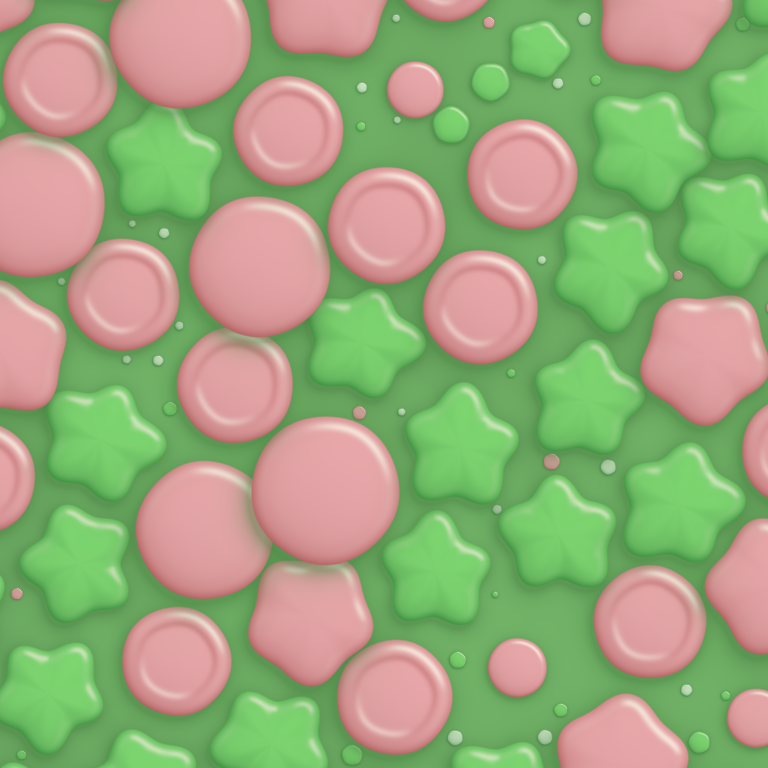
This pattern is drawn by a WebGL 2 fragment shader. Its source:

```glsl
#version 300 es
precision highp float;
// Glossy candy drops on a green sheet: domes, dished discs and wavy stars sit on a
// jittered, turned brick lattice; small beads fill whatever gaps are left over.
// Every drop is a polar distance field, shaded by depth from its edge.
uniform vec2 u_resolution;
out vec4 fragColor;

const vec3 SHEET       = vec3(0.44, 0.69, 0.40);
const vec3 SHEET_SHADE = vec3(0.27, 0.49, 0.25);
const vec3 PINK        = vec3(0.89, 0.64, 0.65);
const vec3 PINK_SHADE  = vec3(0.70, 0.37, 0.37);
const vec3 GREEN       = vec3(0.48, 0.82, 0.43);
const vec3 GREEN_SHADE = vec3(0.24, 0.56, 0.25);
const vec3 PALE        = vec3(0.78, 0.88, 0.75);
const vec3 GLOSS       = vec3(0.97, 0.93, 0.88);
const vec2 LIGHT       = vec2(0.55, 0.835);   // direction towards the light
const vec2 CELL        = vec2(0.173, 0.152);  // lattice of the large drops
const float TURN       = 0.30;                // lattice rotation
const float JITTER     = 0.026;
const float BEAD_CELL  = 0.062;
const float PINK_SHARE = 0.52;
const float SOFTNESS   = 0.0014;

struct Drop { vec2 center; float radius, wobble, phase, dish; vec3 tint, shade; };

float hash(vec2 p) { return fract(sin(dot(p, vec2(127.1, 311.7))) * 43758.5453); }

float noise(vec2 p) {
    vec2 i = floor(p), f = smoothstep(0.0, 1.0, fract(p));
    return mix(mix(hash(i), hash(i + vec2(1, 0)), f.x),
               mix(hash(i + vec2(0, 1)), hash(i + vec2(1, 1)), f.x), f.y);
}

mat2 rotation(float a) { return mat2(cos(a), sin(a), -sin(a), cos(a)); }

// Lattice cell around a point; odd rows are shifted by half a cell.
vec2 cellOf(vec2 p, float rowStep) {
    vec2 q = rotation(-TURN) * p / CELL;
    float row = floor(q.y) + rowStep;
    return vec2(floor(q.x - 0.5 * mod(row, 2.0)), row);
}

Drop largeDrop(vec2 cell) {
    vec2 shift = vec2(hash(cell + 3.7), hash(cell + 8.1)) - 0.5;
    vec2 c = (cell + vec2(0.5 + 0.5 * mod(cell.y, 2.0), 0.5)) * CELL + shift * JITTER;
    float kind = hash(cell + 21.3);
    Drop d = Drop(rotation(TURN) * c, 0.071, 0.13, 6.283 * hash(cell + 14.2), 0.0, GREEN, GREEN_SHADE);
    if (hash(cell + 31.9) < PINK_SHARE) {
        d.tint = PINK;
        d.shade = PINK_SHADE;
        d.radius = kind < 0.27 ? 0.093 : kind < 0.65 ? 0.073 : 0.083;
        d.wobble = kind < 0.65 ? 0.008 : 0.075;
        d.dish = kind >= 0.27 && kind < 0.65 ? 1.0 : 0.0;
    }
    if (hash(cell + 47.5) < 0.08) { d.radius = 0.038; d.wobble *= 0.5; d.dish = 0.0; }
    d.radius *= mix(0.95, 1.05, hash(cell + 5.9));
    return d;
}

// Room left between a point and the large drops.
float clearance(vec2 p) {
    float room = 1.0;
    for (int k = 0; k < 9; k++) {
        Drop d = largeDrop(cellOf(p, float(k / 3 - 1)) + vec2(k % 3 - 1, 0));
        room = min(room, length(p - d.center) - d.radius * (1.0 + 0.8 * d.wobble));
    }
    return room;
}

// Signed distance in x, outward direction in yz.
vec3 outline(vec2 v, Drop d) {
    float len = max(length(v), 1e-5), a = atan(v.y, v.x), t = d.phase;
    vec3 turns = vec3(5.0 * a + t, 2.0 * a + 3.0 * t, 3.0 * a - t);
    float r = d.radius * (1.0 + d.wobble * dot(vec3(1.0, 0.35, 0.25), cos(turns)));
    float dr = -d.radius * d.wobble * dot(vec3(5.0, 0.7, 0.75), sin(turns));
    vec2 radial = v / len;
    vec2 g = radial - vec2(-radial.y, radial.x) * dr / max(len, 0.5 * d.radius);
    return vec3((len - r) / length(g), normalize(g));
}

float band(float x, float center, float width) { float t = (x - center) / width; return exp(-t * t); }

vec3 paintDrop(vec3 under, vec2 p, Drop d) {
    vec2 v = p - d.center;
    if (length(v) > 1.25 * d.radius + 0.06) return under;
    float s = clamp(d.radius / 0.075, 0.12, 1.2);
    // soft shadow, falling away from the light
    float gap = max(outline(v + LIGHT * 0.007 * s, d).x, 0.0);
    under = mix(under, SHEET_SHADE, 0.48 * exp(-gap / (0.011 * s)));
    vec3 o = outline(v, d);
    float depth = max(-o.x, 0.0) / s, facing = dot(o.yz, LIGHT);
    // body, rounded rim and reflected light
    vec3 col = d.tint * (1.0 + 0.035 * dot(v, LIGHT) / d.radius);
    col = mix(col, d.shade, exp(-depth / 0.009) * (0.60 - 0.35 * facing));
    col = mix(col, d.shade, 0.28 * exp(-depth / 0.022) * max(-facing, 0.0));
    col = mix(col, GLOSS, 0.16 * band(depth, 0.010, 0.006) * (0.6 + 0.4 * facing));
    // hollow of the dished discs
    col = mix(col, d.shade, d.dish * band(depth, 0.023, 0.005) * (0.20 + 0.20 * facing));
    col = mix(col, GLOSS, d.dish * band(depth, 0.027, 0.005) * 0.5 * smoothstep(0.3, 1.0, -facing));
    // gloss streak on the lit side
    float streak = band(depth, 0.0105, 0.0042) * smoothstep(0.60, 0.98, facing);
    col = mix(col, GLOSS, streak * (d.tint == GREEN ? 0.55 : 0.80));
    float soft = max(SOFTNESS, 0.8 / u_resolution.y);
    return mix(under, col, smoothstep(soft, -soft, o.x));
}

void main() {
    vec2 p = gl_FragCoord.xy / u_resolution.y;
    vec3 col = SHEET * (0.96 + 0.08 * noise(p * 7.0));
    for (int k = 0; k < 9; k++) {   // beads, shrunk to fit the gaps
        vec2 cell = floor(p / BEAD_CELL) + vec2(k % 3 - 1, k / 3 - 1);
        vec2 c = (cell + 0.2 + 0.6 * vec2(hash(cell + 2.3), hash(cell + 6.4))) * BEAD_CELL;
        float pick = hash(cell + 11.8), hue = hash(cell + 17.6);
        if (pick > 0.85 || length(p - c) > BEAD_CELL) continue;
        float r = min(pick < 0.35 ? 0.025 : mix(0.005, 0.011, hash(cell + 9.2)), clearance(c) - 0.004);
        if (r < 0.004) continue;
        vec3 tint = r < 0.012 && hue < 0.6 ? PALE : hue < 0.8 ? GREEN : PINK;
        col = paintDrop(col, p, Drop(c, r, 0.02, 6.283 * hue, 0.0, tint, tint == PINK ? PINK_SHADE : GREEN_SHADE));
    }
    for (int k = 0; k < 9; k++)     // large drops
        col = paintDrop(col, p, largeDrop(cellOf(p, float(k / 3 - 1)) + vec2(k % 3 - 1, 0)));
    fragColor = vec4(col, 1.0);
}
```
